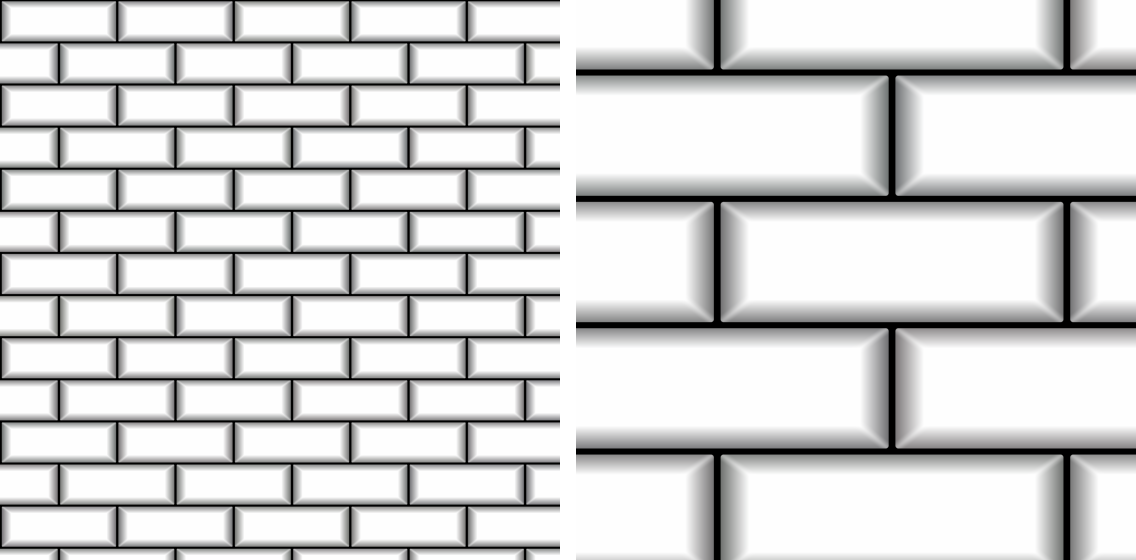
Left: the whole. Right: its middle third, enlarged.
Reproduce this pattern procedurally as a Shadertoy shader.

```glsl
// Bevelled white wall tiles in running bond with thin black joints.
// Each tile is a rounded box whose four mitred bevels ramp from grey to white;
// a hash per tile adds a faint tint and tone change to the bevels.

const vec2 TILE = vec2(0.2081, 0.0752);      // pitch, in canvas heights
const vec2 JOINT = vec2(0.0040, 0.0036);     // joint widths
const vec2 ORIGIN = vec2(0.0012, 0.0005);    // first joint, from the top left
const float SIDE_BEVEL = 0.0170;
const float TOP_BEVEL = 0.0120;
const float BOTTOM_BEVEL = 0.0135;
const float CORNER_RADIUS = 0.0018;
const vec3 GLAZE = vec3(0.995);
const vec3 GROUT = vec3(0.0);

// Sine-free hash giving three values in 0..1
vec3 hash32(vec2 p) {
    vec3 q = fract(vec3(p.xyx) * vec3(0.1031, 0.1030, 0.0973));
    q += dot(q, q.yxz + 33.33);
    return fract((q.xxy + q.yzz) * q.zyx);
}

float roundedBox(vec2 p, vec2 halfSize, float radius) {
    vec2 q = abs(p) - halfSize + radius;
    return length(max(q, 0.0)) + min(max(q.x, q.y), 0.0) - radius;
}

// Splits the wall into staggered cells; returns the offset from the tile centre
vec2 runningBond(vec2 p, vec2 pitch, out vec2 cell) {
    float row = floor(p.y / pitch.y);
    p.x -= 0.5 * pitch.x * mod(row, 2.0);
    cell = vec2(floor(p.x / pitch.x), row);
    return p - (cell + 0.5) * pitch;
}

// Brightness of the bevelled face; local y points down
float bevelShade(vec2 local, vec2 halfSize, float toneShift) {
    bool lowerHalf = local.y > 0.0;
    vec2 width = vec2(SIDE_BEVEL, lowerHalf ? BOTTOM_BEVEL : TOP_BEVEL);
    vec2 edgeTone = vec2(0.46, lowerHalf ? 0.51 : 0.54) + toneShift;
    vec2 depth = max(halfSize - abs(local), 0.0) / width;

    // Side and horizontal bevels meet along a soft mitre
    vec2 tone = mix(edgeTone, vec2(1.0), clamp(depth, 0.0, 1.0));
    float gap = depth.y - depth.x;
    float shade = mix(tone.y, tone.x, smoothstep(-0.12, 0.12, gap));

    // Light caught by the mitre ridge
    float ridge = 1.0 - smoothstep(0.0, 0.35, abs(gap));
    return mix(shade, 1.0, 0.30 * ridge);
}

void mainImage(out vec4 fragColor, in vec2 fragCoord) {
    float pixel = 1.0 / iResolution.y;
    vec2 uv = fragCoord * pixel;
    vec2 wall = vec2(uv.x, 1.0 - uv.y) - ORIGIN;

    vec2 cell;
    vec2 local = runningBond(wall, TILE, cell);
    vec2 halfSize = 0.5 * (TILE - JOINT);

    // Glazed face, with the tint confined to the shaded bevels
    vec3 variation = hash32(cell + 17.0) - 0.5;
    float shade = bevelShade(local, halfSize, 0.03 * variation.x);
    vec3 face = GLAZE * shade + 0.04 * variation * (1.0 - shade);

    // Black joints with smoothed edges
    float edge = roundedBox(local, halfSize, CORNER_RADIUS);
    float joint = smoothstep(-0.75 * pixel, 0.75 * pixel, edge);
    fragColor = vec4(mix(face, GROUT, joint), 1.0);
}
```
